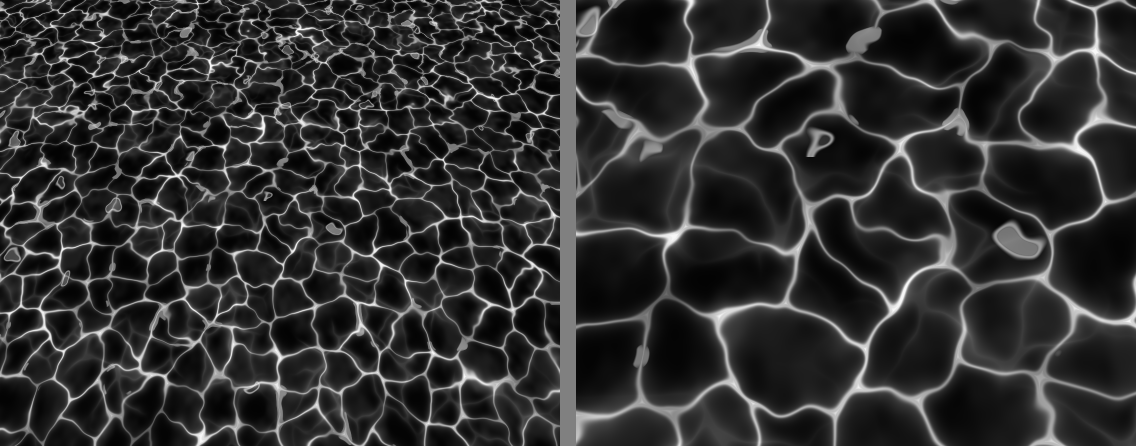
Left: the whole. Right: its middle third, enlarged.
Give the GLSL for this texture, as a Shadertoy shader.

```glsl
// Draws a receding net of bright water caustics over a dark pool floor.

const float HORIZON = 2.1;        // height at which the plane would vanish
const vec2  CELL_RATE = vec2(24.0, 43.0); // cells across and in depth
const float JITTER = 0.86;        // irregularity of the cells
const float CORNER = 21.0;        // lower values round the cell corners more
const float CORE_WIDTH = 0.021;   // sharp centre of a light line
const float HALO_WIDTH = 0.085;   // soft falloff around it
const float CORE_LIGHT = 0.43;
const float HALO_LIGHT = 0.29;
const float NODE_LIGHT = 0.14;    // extra light where lines meet
const float UNDER_LIGHT = 0.15;   // faint second net
const float FLOOR_LIGHT = 0.010;
const float HAZE_LIGHT = 0.10;
const float FOLD_LIGHT = 0.46;    // flat bands where a line folds open
const float FOLD_WIDTH = 0.11;
const float LENS_LIGHT = 0.45;    // small loose rings and patches
const float MAX_LIGHT = 0.97;

float hash(vec2 p) {
    return fract(sin(dot(p, vec2(127.1, 311.7))) * 43758.5453);
}

vec2 hash2(vec2 p) {
    return vec2(hash(p), hash(p + vec2(37.3, 17.9)));
}

float noise(vec2 p) {
    vec2 i = floor(p), f = fract(p);
    f = f * f * (3.0 - 2.0 * f);
    return mix(mix(hash(i), hash(i + vec2(1, 0)), f.x),
               mix(hash(i + vec2(0, 1)), hash(i + vec2(1, 1)), f.x), f.y);
}

float fbm(vec2 p) {
    return 0.55 * noise(p) + 0.3 * noise(p * 2.1 + 5.2) + 0.15 * noise(p * 4.3 + 9.7);
}

vec2 noise2(vec2 p) {
    return vec2(noise(p), noise(p + vec2(51.7, 23.1))) - 0.5;
}

vec2 site(vec2 cell) {
    return 0.5 + JITTER * (hash2(cell) - 0.5);
}

// x: rounded distance to the nearest cell wall, y: strength of a junction
vec2 net(vec2 p) {
    vec2 base = floor(p), f = fract(p);
    vec2 home = vec2(0), nearest = vec2(0);
    float best = 9.0;
    for (int j = -1; j <= 1; j++)
    for (int i = -1; i <= 1; i++) {
        vec2 c = vec2(i, j);
        vec2 r = c + site(base + c) - f;
        float d = dot(r, r);
        if (d < best) { best = d; nearest = r; home = c; }
    }
    float sum = 0.0;
    for (int j = -2; j <= 2; j++)
    for (int i = -2; i <= 2; i++) {
        if (i == 0 && j == 0) continue;
        vec2 c = home + vec2(i, j);
        vec2 r = c + site(base + c) - f;
        float wall = dot(0.5 * (nearest + r), normalize(r - nearest));
        sum += exp(-CORNER * wall);
    }
    return vec2(max(0.0, -log(sum) / CORNER), smoothstep(1.2, 2.0, sum));
}

// Scattered, wobbly patches with a bright rim
float lenses(vec2 p, float density) {
    p += 0.35 * noise2(p * 3.3);
    vec2 base = floor(p);
    float light = 0.0;
    for (int j = -1; j <= 1; j++)
    for (int i = -1; i <= 1; i++) {
        vec2 c = base + vec2(i, j);
        if (hash(c + 71.3) > density) continue;
        vec2 r = p - c - hash2(c + 13.1);
        float radius = mix(0.08, 0.22, hash(c + 29.7));
        float d = length(r * vec2(1.15, 0.85)) - radius;
        float fill = smoothstep(0.04, -0.04, d) * mix(0.2, 1.1, hash(c + 43.9));
        float rim = 1.3 * exp(-pow(d / 0.04, 2.0));
        light = max(light, max(fill, rim));
    }
    return light;
}

float caustics(vec2 uv, float aspect) {
    // Perspective plane, then a wavy surface
    float depth = HORIZON - uv.y;
    vec2 plane = vec2((uv.x - 0.5 * aspect) / depth, 1.0 / depth) * CELL_RATE;
    float far = smoothstep(0.3, 1.0, uv.y);
    vec2 q = plane + mix(0.4, 0.7, far) * noise2(plane * 1.2)
                   + mix(0.16, 0.32, far) * noise2(plane * 3.4 + 8.0);

    // Main net, with line strength and width drifting along it
    vec2 web = net(q);
    float drift = noise(plane * 1.5 + 31.0);
    float core = CORE_WIDTH * (0.8 + 0.6 * drift + 0.4 * far);
    float light = CORE_LIGHT * exp(-pow(web.x / core, 2.0))
                + HALO_LIGHT * exp(-web.x / HALO_WIDTH)
                + NODE_LIGHT * web.y;
    light *= mix(0.45, 1.25, drift);

    // Lines that open into flat bands
    float open = smoothstep(0.0, 0.12, noise(plane * 1.7 + 64.0) - mix(0.8, 0.7, far));
    float band = FOLD_WIDTH * open;
    light = max(light, FOLD_LIGHT * open * smoothstep(band, band - 0.035, web.x));

    // Fainter net and haze beneath
    vec2 under = net(mat2(0.8, 0.6, -0.6, 0.8) * q * 0.95 + 17.0);
    float veil = smoothstep(0.35, 0.75, noise(plane * 0.7 + 12.0));
    light += UNDER_LIGHT * veil * exp(-under.x / 0.07);
    float haze = fbm(plane * vec2(1.2, 0.9) + 3.0);
    light += FLOOR_LIGHT + HAZE_LIGHT * smoothstep(0.35, 0.8, haze);

    // Loose patches, more common far away
    float patches = lenses(plane * 0.95 + 4.0, mix(0.008, 0.13, smoothstep(0.35, 0.8, uv.y)));
    return min(max(light, LENS_LIGHT * patches + 0.4 * light), MAX_LIGHT);
}

void mainImage(out vec4 fragColor, in vec2 fragCoord) {
    // Four samples per pixel smooth the edges
    float aspect = iResolution.x / iResolution.y, light = 0.0;
    for (int s = 0; s < 4; s++) {
        vec2 offset = vec2(s % 2, s / 2) * 0.5 - 0.25;
        light += 0.25 * caustics((fragCoord + offset) / iResolution.y, aspect);
    }
    fragColor = vec4(vec3(light), 1.0);
}
```
